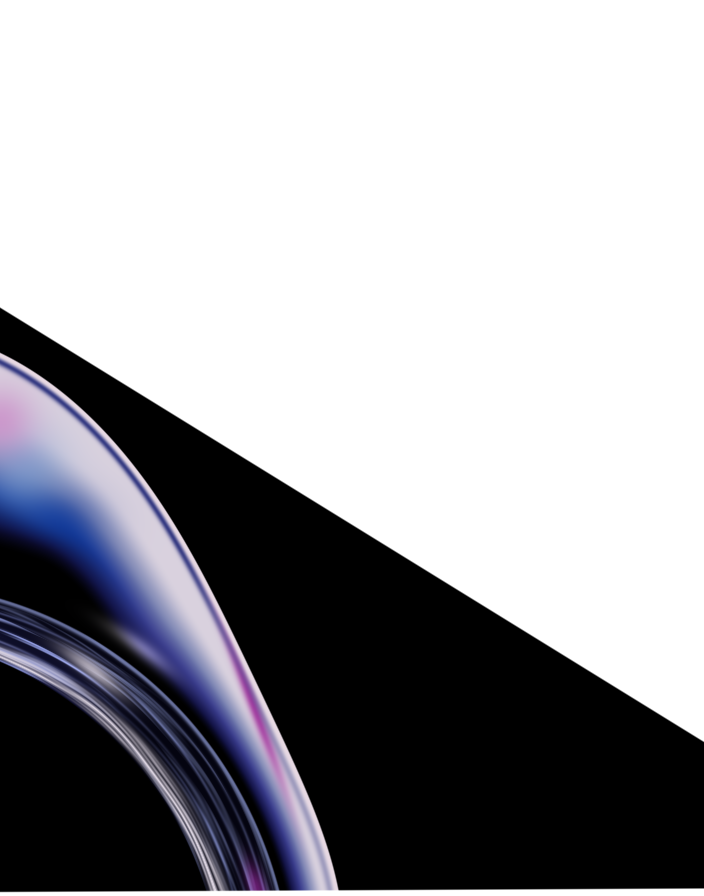
Reproduce this background procedurally as a WebGL 1 fragment shader.

```glsl
precision highp float;
// A glossy glass ring on black below a slanted white field.
// The ring lives in polar space: polynomial radii bound an outer lobe and an
// inner tube, shaded by colour ramps, glows and stretched gradient noise.

#define RING_CENTER vec2(-0.130, -0.042)
#define SLOPE_TOP 0.6567
#define SLOPE_FALL 0.617
#define STREAK_SCALE vec2(2.6, 9.0)
#define PALE vec3(0.85, 0.82, 0.87)
#define STEEL vec3(0.46, 0.50, 0.69)
#define INDIGO vec3(0.22, 0.23, 0.55)
#define NAVY vec3(0.06, 0.06, 0.25)
#define BLUE vec3(0.06, 0.22, 0.60)
#define MAGENTA vec3(0.62, 0.16, 0.60)

uniform vec2 u_resolution;

vec2 gradientAt(vec2 cell) {
    float h = fract(sin(dot(cell, vec2(127.1, 311.7))) * 43758.5);
    return vec2(cos(6.2832 * h), sin(6.2832 * h));
}

float gradientNoise(vec2 p) {
    vec2 i = floor(p), f = p - i;
    vec2 w = f * f * f * (f * (f * 6.0 - 15.0) + 10.0);
    vec2 e = vec2(1.0, 0.0);
    float low = mix(dot(gradientAt(i), f), dot(gradientAt(i + e), f - e), w.x);
    float high = mix(dot(gradientAt(i + e.yx), f - e.yx),
                     dot(gradientAt(i + 1.0), f - 1.0), w.x);
    return mix(low, high, w.y);
}

float bell(float x, float width) {
    return exp(-x * x / (width * width));
}

// Radii of the three main contours by angle
float outerRadius(float a) {
    return 0.510 + (a - 0.098) * (-0.0456 + (a - 0.405) * (0.1909
         + (a - 0.951) * (-0.0502 - 0.2 * (a - 1.372))));
}

float rimRadius(float a) {
    return 0.452 + a * (0.02 * a - 0.07);
}

float innerRadius(float a) {
    return 0.373 + a * (0.033 * a - 0.075);
}

// Broad reflective lobe between the tube rim and the outer edge
vec3 lobeColor(vec2 p, float r, float a) {
    float outer = outerRadius(a);
    float start = rimRadius(a) + 0.006 + 0.047 * smoothstep(0.80, 1.18, a);
    float s = (r - start) / (outer - start);
    float depth = outer - r;

    vec3 col = mix(vec3(0.0), NAVY, smoothstep(0.0, 0.16, s));
    col = mix(col, mix(INDIGO, BLUE, smoothstep(0.8, 1.2, a)), smoothstep(0.08, 0.34, s));
    col = mix(col, STEEL, smoothstep(0.26, 0.50, s));
    col = mix(col, PALE, smoothstep(0.40, 0.72, s));

    // Soft coloured reflections on the upper left
    float lit = smoothstep(0.08, 0.30, s);
    col = mix(col, BLUE, 0.75 * lit * bell(length((p - vec2(0.05, 0.415)) * vec2(0.7, 1.0)), 0.038));
    col = mix(col, vec3(0.48, 0.62, 0.82), 0.65 * lit * bell(length(p - vec2(0.025, 0.475)), 0.045));
    col = mix(col, vec3(0.80, 0.57, 0.79), 0.85 * lit * bell(length(p - vec2(0.0, 0.53)), 0.037));

    // Pale streak where the lobe folds towards the tube
    float streak = bell(r - rimRadius(a) - 0.022, 0.009) * bell(a - 0.84, 0.10);
    col += 0.45 * streak * PALE;

    // Magenta reflection, blue contour and bright edge
    float drift = 0.006 + 0.036 * max(0.78 - a, 0.0);
    col = mix(col, MAGENTA, 0.85 * bell(depth - drift, 0.006) * bell(a - 0.55, 0.20));
    col = mix(col, vec3(0.10, 0.13, 0.45), 0.85 * bell(depth - 0.0095, 0.0042)
        * (0.35 + 0.65 * smoothstep(0.6, 0.95, a)));
    return mix(col, vec3(0.91, 0.85, 0.89), bell(depth - 0.002, 0.0033));
}

// Thin inner tube with streaks running along its length
vec3 tubeColor(float r, float a) {
    float inner = innerRadius(a);
    float rim = rimRadius(a);
    float t = (r - inner) / (rim - inner);
    float bend = gradientNoise(vec2(a * 3.0, t * 2.0));
    float broad = gradientNoise(vec2(a, t + 0.08 * bend) * STREAK_SCALE + 3.7);
    float fine = gradientNoise(vec2(a * 3.5, t * 23.0 + 2.0 * bend) + 11.3);

    float upper = smoothstep(0.62, 0.98, a);
    float streaks = smoothstep(-0.05, 0.55, broad + 0.45 * fine);
    vec3 col = mix(NAVY * 0.25, STEEL, streaks * mix(0.45, 0.95, upper));
    col += INDIGO * 0.28 * upper * (1.0 - t);

    // Pale inner band, bright fold, violet foot and thin filaments
    float band = smoothstep(0.0, 0.08, t) * (1.0 - smoothstep(0.16, 0.36, t));
    col = mix(col, PALE, band * clamp(0.65 + 0.9 * fine, 0.0, 1.0));
    col = mix(col, PALE, 0.8 * bell(t - 0.60 - 0.25 * (a - 0.9), 0.12) * bell(a - 0.90, 0.11));
    col += MAGENTA * 0.6 * bell(t - 0.70, 0.12) * bell(a - 0.12, 0.07);
    for (int i = 0; i < 4; i++) {
        float k = float(i);
        float path = 0.34 + 0.15 * k + 0.035 * sin(a * 4.0 + k * 1.9);
        col += STEEL * 0.42 * bell(t - path, 0.022) * (0.65 + 0.35 * sin(a * 6.0 + k * 2.4));
    }
    return mix(col, STEEL, 0.85 * bell(rim - r - 0.002, 0.0028));
}

void main() {
    vec2 p = gl_FragCoord.xy / u_resolution.y;
    float px = 1.0 / u_resolution.y;
    vec2 q = p - RING_CENTER;
    float r = length(q), a = atan(q.y, q.x);

    // Layer the ring over black
    vec3 col = tubeColor(r, a) * smoothstep(-px, px, r - innerRadius(a));
    col = mix(col, lobeColor(p, r, a), smoothstep(-px, px, r - rimRadius(a)));
    col *= smoothstep(-px, px, outerRadius(a) - r);

    // White field above the slope and a sliver below the floor
    float slope = (p.y - SLOPE_TOP + SLOPE_FALL * p.x) / length(vec2(1.0, SLOPE_FALL));
    float ground = 0.0045 + 0.005 * p.x - p.y;
    float white = smoothstep(-px, px, max(slope, ground));
    gl_FragColor = vec4(mix(clamp(col, 0.0, 1.0), vec3(1.0), white), 1.0);
}
```
